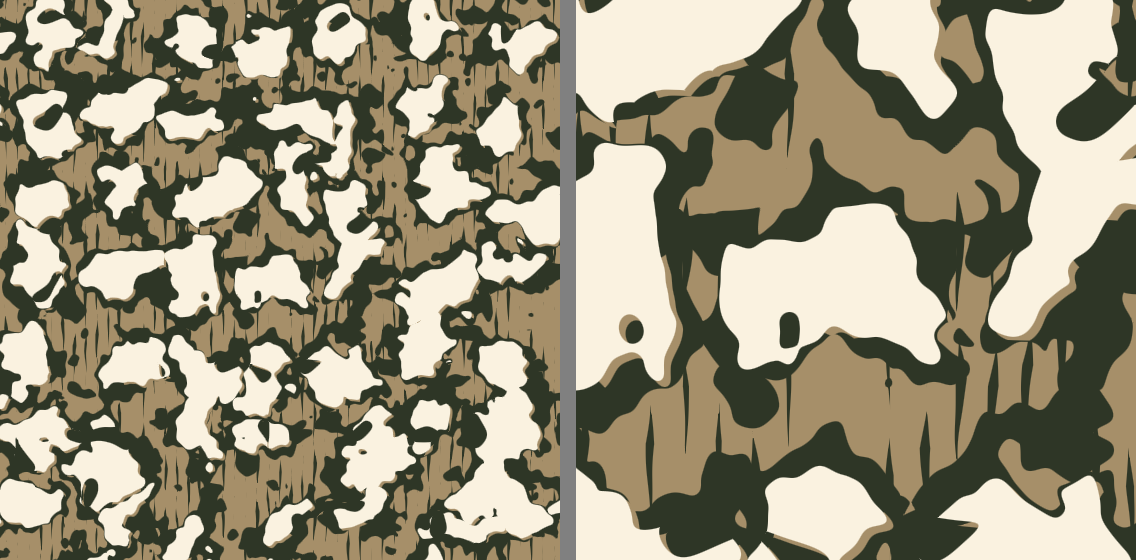
Left: the whole. Right: its middle third, enlarged.
A Shadertoy shader for this pattern:

```glsl
// Ragged three-colour camouflage: cream patches with dark, torn borders on a tan ground.
// Patches are jittered ellipses, one per grid cell, bent by gradient noise;
// noise also shapes the borders, and tapered vertical streaks mark the ground.

const vec3 DARK  = vec3(0.18, 0.21, 0.15);
const vec3 TAN   = vec3(0.65, 0.56, 0.41);
const vec3 CREAM = vec3(0.98, 0.95, 0.88);
const float CELLS = 7.0;   // patches across the canvas

vec2 hash2(vec2 p) {
    vec3 h = fract(p.xyx * vec3(0.1031, 0.1030, 0.0973));
    h += dot(h, h.yzx + 33.33);
    return fract((h.xx + h.yz) * h.zy);
}

vec2 direction(vec2 cell) {
    float a = 6.2832 * hash2(cell + 71.0).x;
    return vec2(cos(a), sin(a));
}

// Gradient noise, roughly -0.6 to 0.6
float noise(vec2 p) {
    vec2 i = floor(p), f = fract(p);
    vec2 u = f * f * f * (f * (f * 6.0 - 15.0) + 10.0);
    vec2 e = vec2(1.0, 0.0);
    float low  = mix(dot(direction(i), f), dot(direction(i + e.xy), f - e.xy), u.x);
    float high = mix(dot(direction(i + e.yx), f - e.yx), dot(direction(i + e.xx), f - e.xx), u.x);
    return mix(low, high, u.y);
}

vec2 noise2(vec2 p) {
    return vec2(noise(p), noise(p + vec2(37.2, 91.7)));
}

// Approximate signed distance to an ellipse
float ellipse(vec2 p, vec2 radii) {
    float k = length(p / radii);
    return k * (k - 1.0) / (length(p / (radii * radii)) + 0.001);
}

// Distance to the nearest scattered ellipse
float scatteredEllipses(vec2 p) {
    float d = 9.0;
    vec2 home = floor(p);
    for (int y = -1; y <= 1; y++)
    for (int x = -1; x <= 1; x++) {
        vec2 cell = home + vec2(x, y);
        vec2 size = hash2(cell + 13.0);
        vec2 centre = cell + 0.5 + 0.5 * (hash2(cell) - 0.5);
        float angle = mix(-0.4, 1.9, hash2(cell + 47.0).x);
        float c = cos(angle), s = sin(angle);
        vec2 radii = mix(vec2(0.30, 0.15), vec2(0.60, 0.36), size);
        d = min(d, ellipse(mat2(c, -s, s, c) * (p - centre), radii));
    }
    return d;
}

// Patch outline with broad bends and small torn edges
float patches(vec2 p) {
    vec2 bent = p + 0.42 * noise2(p * 1.8) + 0.13 * noise2(p * 5.0);
    return scatteredEllipses(bent) + 0.10 * noise(p * 6.5);
}

// Patches with holes and notches cut away
float cutPatches(vec2 p) {
    return max(patches(p), 0.8 * (noise(p * 2.3 + 19.0) - 0.33));
}

// Thin vertical wedges, tapered at both ends
float streaks(vec2 p) {
    p.x += 0.03 * noise(p * 3.0);
    vec2 g = p * vec2(7.0, 1.6);
    g.y += 5.0 * hash2(vec2(floor(g.x), 3.0)).x;
    vec2 f = fract(g), h = hash2(floor(g) + 29.0);
    float taper = min(f.y / 0.7, (1.0 - f.y) / 0.3);
    float halfWidth = 0.22 * taper * step(0.42, h.x) * (0.5 + 0.5 * h.y);
    return abs(f.x - 0.5) - halfWidth + 0.03;
}

// Antialiased coverage of the region d < 0
float fill(float d) {
    return clamp(0.5 - d / max(fwidth(d), 0.00001), 0.0, 1.0);
}

void mainImage(out vec4 fragColor, in vec2 fragCoord) {
    vec2 p = CELLS * fragCoord / iResolution.y + 3.0;

    // Dark border of uneven width, plus loose splotches on the ground
    float ragged = 0.32 * noise(p * 2.6 + 7.0) + 0.17 * noise(p * vec2(7.5, 5.0));
    float border = patches(p) - 0.14 - ragged;
    float splotch = 0.27 - noise(p * vec2(1.9, 2.5) + 53.0) - 0.3 * noise(p * 6.0 + 11.0);

    vec3 colour = mix(TAN, DARK, fill(streaks(p)));
    colour = mix(colour, DARK, fill(splotch));
    colour = mix(colour, DARK, fill(border));

    // Tan slivers showing at the lower right of the cream
    float cream = cutPatches(p);
    float sliver = cutPatches(p + vec2(-0.028, 0.025));
    colour = mix(colour, DARK, fill(cream - 0.015));
    colour = mix(colour, TAN, fill(max(sliver, -noise(p * 2.0 + 83.0))));
    colour = mix(colour, CREAM, fill(cream));

    fragColor = vec4(colour, 1.0);
}
```
